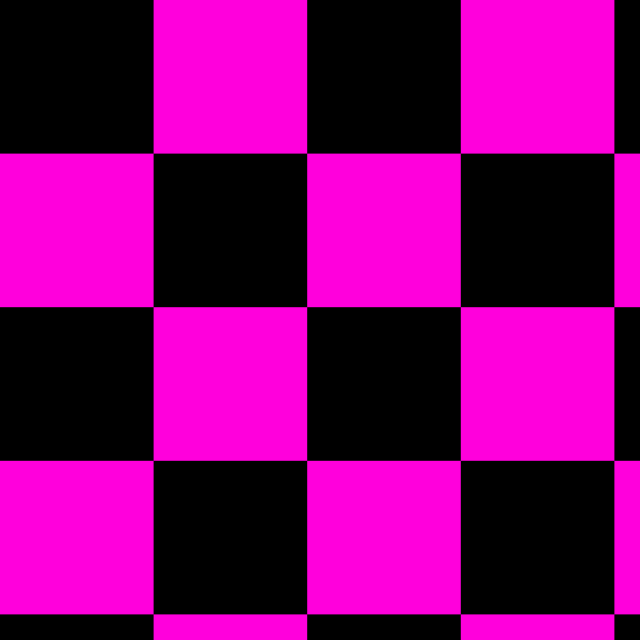
This pattern is drawn by a Shadertoy shader. Its source:

```glsl
// Flat checkerboard of black and magenta squares, anchored at the top left.
// Each axis is a smoothed square wave of +1 and -1; the product of the two
// waves gives the colour of the square.

// Square wave: +1 in even cells, -1 in odd ones, with edges one pixel wide
vec2 squareWave(vec2 cell, float pixel) {
    vec2 edgeDistance = 0.5 - abs(mod(cell + 0.5, 2.0) - 1.0);
    return clamp(edgeDistance / (0.5 * pixel), -1.0, 1.0);
}

void mainImage(out vec4 fragColor, in vec2 fragCoord) {
    // Canvas units, measured rightwards and downwards from the top left
    vec2 position = vec2(fragCoord.x, iResolution.y - fragCoord.y) / iResolution.y;

    // Just over four squares fit each way
    float squareSize = 0.24;
    float pixel = 1.0 / (iResolution.y * squareSize);
    vec2 wave = squareWave(position / squareSize, pixel);

    // Squares of equal parity are black, the others magenta
    float magentaAmount = 0.5 - 0.5 * wave.x * wave.y;
    vec3 black = vec3(0.0);
    vec3 magenta = vec3(1.0, 0.0, 0.863);
    fragColor = vec4(mix(black, magenta, magentaAmount), 1.0);
}
```
